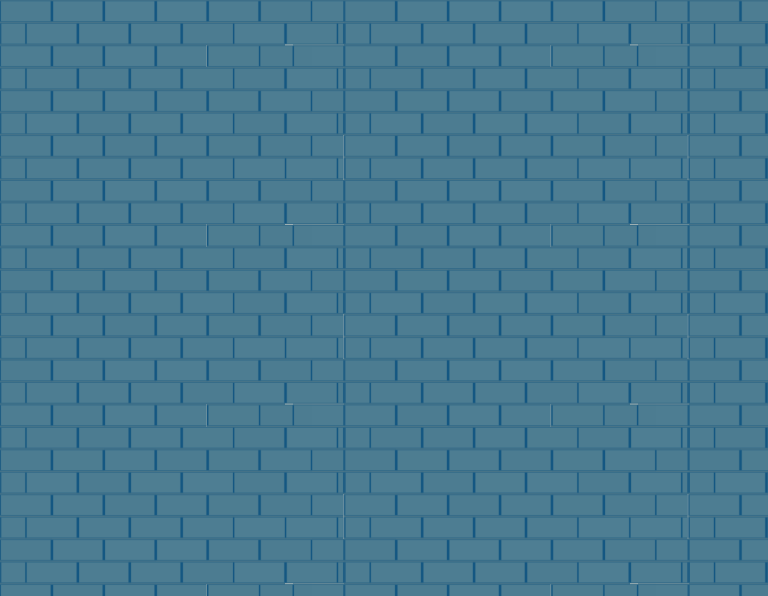
This texture is drawn by a Shadertoy shader. Its source:

```glsl
// Blue brick wall: running-bond courses in a repeating panel, with fine worn mortar lines.
#define PANEL_WIDTH 0.4483
#define COURSE_HEIGHT 0.02923
#define COURSES 8.0
#define BRICK_WIDTH 0.0676
#define WIDE_JOINT 0.0035
#define THIN_JOINT 0.0019
#define BED_WIDTH 0.0036
#define BRICK_COLOR vec3(0.302, 0.490, 0.572)
#define EDGE_COLOR vec3(0.190, 0.410, 0.530)
#define JOINT_COLOR vec3(0.080, 0.342, 0.508)
#define BED_COLOR vec3(0.290, 0.460, 0.535)
#define CHALK_COLOR vec3(0.620, 0.690, 0.700)

float hash(vec2 p) {
    return fract(sin(dot(p, vec2(127.1, 311.7))) * 4375.85);
}

// Share of a pixel covered by a line of the given width at distance d
float lineCover(float d, float width, float pixel) {
    float near = max(d - 0.5 * pixel, -0.5 * width);
    float far = min(d + 0.5 * pixel, 0.5 * width);
    return clamp((far - near) / pixel, 0.0, 1.0);
}

void mainImage(out vec4 fragColor, in vec2 fragCoord) {
    float pixel = 1.0 / iResolution.x;
    vec2 p = vec2(fragCoord.x, iResolution.y - fragCoord.y) * pixel;

    // Course within the panel, counted from the top
    float course = mod(floor(p.y / COURSE_HEIGHT), COURSES);
    float odd = mod(course, 2.0);
    bool cutCourse = course == 2.0;
    float x = mod(p.x, PANEL_WIDTH);

    // Nearest upright joint; odd courses shift by half a brick
    float shift = 0.5 * odd * BRICK_WIDTH;
    float joint = floor((x - shift) / BRICK_WIDTH + 0.5);
    float jointX = shift + joint * BRICK_WIDTH;
    if (cutCourse && joint == 6.0) jointX = 0.3819;
    float jointD = x - jointX;

    // Joints narrow toward the panel sides
    bool thin = joint == 6.0 || joint < 1.0
        || (odd == 1.0 && joint == 4.0)
        || (course == 7.0 && joint == 5.0)
        || (cutCourse && joint > 3.0);
    float jointWidth = thin ? THIN_JOINT : WIDE_JOINT;
    float present = step(1.0 - odd, joint) * step(jointX, PANEL_WIDTH - THIN_JOINT);

    // Brick faces with a slight tone change
    vec2 brick = vec2(floor((x - shift) / BRICK_WIDTH), course);
    vec3 color = BRICK_COLOR + 0.008 * (hash(brick) - 0.5);

    // Upright joints: soft rim and dark core
    color = mix(color, EDGE_COLOR, 0.5 * present * lineCover(jointD, jointWidth + 0.0010, pixel));
    color = mix(color, JOINT_COLOR, present * lineCover(jointD, jointWidth * 0.85, pixel));

    // Seam between panels
    float seamD = x - PANEL_WIDTH * step(0.5 * PANEL_WIDTH, x);
    float seamWidth = mix(0.0028, WIDE_JOINT, odd);
    color = mix(color, mix(EDGE_COLOR, JOINT_COLOR, 0.6), lineCover(seamD, seamWidth, pixel));

    // Bed joints: a pair of fine dark lines around a greyer middle
    float bed = floor(p.y / COURSE_HEIGHT + 0.5);
    float bedD = p.y - bed * COURSE_HEIGHT;
    float bedCourse = mod(bed, COURSES);
    float wear = hash(vec2(floor(x / BRICK_WIDTH), bedCourse + 20.0));
    color = mix(color, EDGE_COLOR, 0.85 * lineCover(bedD, BED_WIDTH, pixel));
    color = mix(color, BED_COLOR, (0.65 + 0.35 * wear) * lineCover(bedD, 0.0013, pixel));

    // Chalky traces on a few chipped edges
    float chipTop = step(0.3715, x) * mix(1.0, 0.35, step(0.3819, x));
    chipTop *= float(bedCourse == 2.0) * lineCover(bedD, 0.0013, pixel);
    float chipSide = float(cutCourse && joint == 4.0) * 0.5
        * lineCover(jointD + 0.0016, 0.0010, pixel);
    float chipSeam = float(course >= 6.0) * 0.7 * lineCover(seamD + 0.0008, 0.0011, pixel);
    color = mix(color, CHALK_COLOR, max(chipTop, max(chipSide, chipSeam)));

    fragColor = vec4(color, 1.0);
}
```
